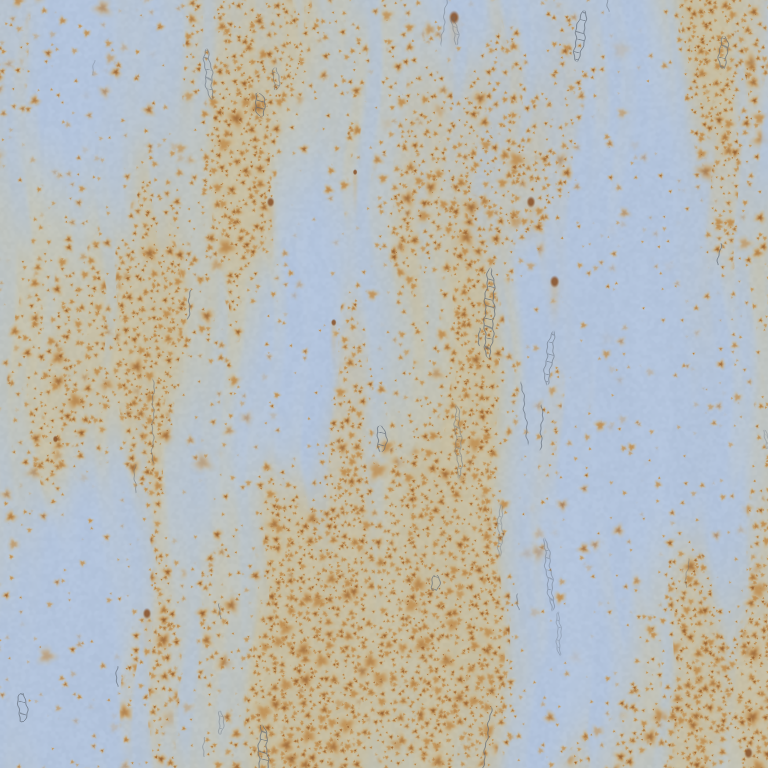
A Shadertoy shader for this texture:

```glsl
// Pale blue painted metal with vertical streaks of rust specks and fine cracks.

const vec3 PAINT_BLUE  = vec3(0.700, 0.768, 0.865);
const vec3 STAIN_WASH  = vec3(0.772, 0.768, 0.695);
const vec3 RUST_HALO   = vec3(0.795, 0.690, 0.500);
const vec3 RUST_ORANGE = vec3(0.745, 0.535, 0.285);
const vec3 RUST_CORE   = vec3(0.530, 0.310, 0.150);
const vec3 CRACK_GREY  = vec3(0.380, 0.420, 0.470);

const vec2 BROAD_SCALE  = vec2(6.0, 2.5);    // rusty regions
const vec2 STREAK_SCALE = vec2(17.0, 3.2);   // vertical runs
const vec2 FINE_SCALE   = vec2(55.0, 6.0);   // thin drips
const vec2 RUST_RANGE   = vec2(0.45, 0.72);
const vec2 STAIN_RANGE  = vec2(0.32, 0.76);
const float STRAY_SPECKS = 0.035;
const float GRAIN = 0.022;
const int CRACK_COUNT = 34;
const int DRIP_COUNT = 9;

vec3 hash3(vec2 cell) {
    vec3 q = fract(vec3(cell.xyx) * vec3(0.1031, 0.1030, 0.0973));
    q += dot(q, q.yxz + 33.33);
    return fract((q.xxy + q.yzz) * q.zyx);
}

// Smooth cellular noise: random cell values blended by distance.
float cellField(vec2 p, float seed) {
    vec2 base = floor(p);
    float sum = 0.0, total = 0.0;
    for (int j = -1; j <= 1; j++)
    for (int i = -1; i <= 1; i++) {
        vec2 cell = base + vec2(i, j);
        vec3 h = hash3(cell + seed);
        vec2 d = cell + 0.15 + 0.7 * h.xy - p;
        float w = exp(-5.0 * dot(d, d));
        sum += w * h.z;
        total += w;
    }
    return sum / total;
}

// Scattered specks: x = halo, y = orange body, z = dark core.
vec3 specks(vec2 p, float scale, float density, float seed) {
    p *= scale;
    vec2 base = floor(p);
    vec3 cover = vec3(0.0);
    for (int j = -1; j <= 1; j++)
    for (int i = -1; i <= 1; i++) {
        vec2 cell = base + vec2(i, j);
        vec3 h = hash3(cell + seed);
        vec3 kind = hash3(cell + seed + 71.0);
        float present = smoothstep(h.z - 0.04, h.z + 0.04, density);
        vec2 d = p - cell - h.xy;
        float angle = atan(d.y, d.x);
        float ragged = 1.0 + 0.16 * sin(3.0 * angle + 6.3 * kind.y)
                           + 0.10 * sin(5.0 * angle + 6.3 * kind.z);
        float t = length(d) / (mix(0.24, 0.62, kind.x * kind.x) * ragged);
        vec3 layer = 1.0 - smoothstep(vec3(0.35, 0.2, 0.0), vec3(1.45, 0.9, 0.55), vec3(t));
        layer.z *= smoothstep(0.15, 0.8, kind.y);
        cover = max(cover, layer * present);
    }
    return cover;
}

// Slender ladder-like flakes and single scratches, mostly upright.
float cracks(vec2 p, float aspect, float px) {
    float ink = 0.0;
    for (int i = 0; i < CRACK_COUNT; i++) {
        vec3 a = hash3(vec2(i, 19.0));
        vec3 b = hash3(vec2(i, 47.0));
        vec2 q = p - a.xy * vec2(aspect, 1.0);
        float halfLength = mix(0.010, 0.060, a.z * a.z);
        q.x += (b.x - 0.5) * 0.28 * q.y;
        q.x += 0.0012 * sin(q.y * 190.0 + 6.3 * b.y) + 0.0006 * sin(q.y * 530.0 + 6.3 * b.z);
        float along = q.y / halfLength;
        float ends = 1.0 - smoothstep(0.92, 1.04, abs(along));
        float isLadder = step(0.45, b.y);
        float width = isLadder * mix(0.002, 0.006, b.z) * sqrt(max(1.0 - along * along, 0.0));
        float edge = abs(abs(q.x) - width);
        float rungY = q.y + 0.3 * q.x + 0.002 * sin(q.y * 260.0 + 6.3 * b.x);
        float rung = abs(fract(rungY / 0.013) - 0.5) * 0.013;
        rung = max(rung, abs(q.x) - width) + (1.0 - isLadder);
        float line = clamp((0.0007 - min(edge, rung)) / px + 0.5, 0.0, 1.0);
        ink = max(ink, line * ends * mix(0.35, 0.85, b.z));
    }
    return ink;
}

// A few heavy spots, each trailing a stain downward: x = stain, y = spot.
vec2 drips(vec2 p, float aspect) {
    vec2 cover = vec2(0.0);
    for (int i = 0; i < DRIP_COUNT; i++) {
        vec3 h = hash3(vec2(i, 83.0));
        vec2 q = p - h.xy * vec2(aspect, 1.0);
        float r = mix(0.003, 0.007, h.z);
        float trail = exp(-q.x * q.x / (r * r)) * smoothstep(-0.07, 0.0, q.y)
                    * (1.0 - smoothstep(0.0, r, q.y));
        float spot = 1.0 - smoothstep(0.4, 1.1, length(q * vec2(1.0, 0.75)) / r);
        cover = max(cover, vec2(trail, spot));
    }
    return cover;
}

void mainImage(out vec4 fragColor, in vec2 fragCoord) {
    vec2 p = fragCoord / iResolution.y;
    float px = 1.0 / iResolution.y;
    float aspect = iResolution.x / iResolution.y;

    // Rust distribution
    vec2 warped = p + 0.008 * vec2(sin(p.y * 17.0 + 3.0 * p.x), sin(p.x * 41.0));
    float broad  = cellField(warped * BROAD_SCALE, 5.0);
    float streak = cellField(warped * STREAK_SCALE, 31.0);
    float fine   = cellField(warped * FINE_SCALE, 57.0);
    float rust  = smoothstep(RUST_RANGE.x, RUST_RANGE.y, dot(vec3(broad, streak, fine), vec3(0.48, 0.37, 0.15)));
    float stain = smoothstep(STAIN_RANGE.x, STAIN_RANGE.y, dot(vec3(broad, streak, fine), vec3(0.62, 0.23, 0.15)));
    float low = 1.0 - smoothstep(0.12, 0.38, p.y);

    // Stained paint
    vec3 color = mix(PAINT_BLUE, STAIN_WASH, stain);
    color = mix(color, RUST_HALO, 0.30 * rust);
    color += GRAIN * (cellField(p * 210.0, 11.0) - 0.5) + 0.012 * (fine - 0.5);

    // Specks from dust to blotches
    vec3 cover = specks(p, 78.0, 0.65 * rust + STRAY_SPECKS, 101.0);
    cover = max(cover, specks(p, 125.0, 0.60 * rust + STRAY_SPECKS, 211.0) * vec3(0.9, 0.8, 0.6));
    cover = max(cover, specks(p, 46.0, (0.22 + 0.30 * low) * rust + 0.2 * STRAY_SPECKS, 307.0) * vec3(1.0, 0.9, 0.75));
    color = mix(color, RUST_HALO, 0.70 * cover.x);
    color = mix(color, RUST_ORANGE, 0.80 * cover.y);
    color = mix(color, RUST_CORE, 0.70 * cover.z);

    // Heavy drips and cracks
    vec2 drip = drips(p, aspect);
    color = mix(color, RUST_HALO, 0.45 * drip.x);
    color = mix(color, RUST_CORE, 0.85 * drip.y);
    color = mix(color, CRACK_GREY, 0.8 * cracks(p, aspect, px));

    fragColor = vec4(clamp(color, 0.0, 1.0), 1.0);
}
```
